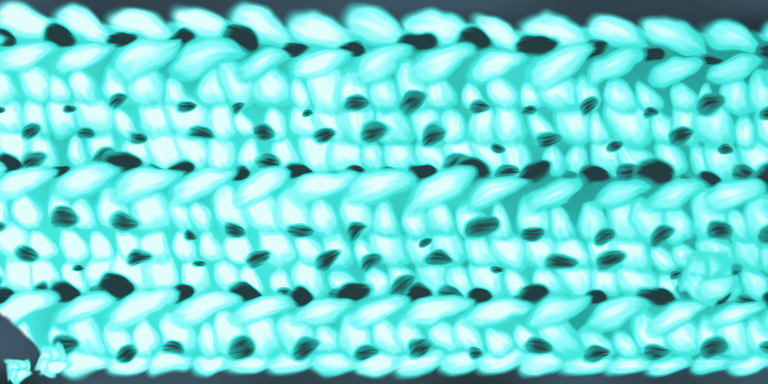
Give the GLSL for this texture, as a Shadertoy shader.

```glsl
// Turquoise crochet: three ridges of slanted stitches with plump loops between them.

const float PITCH = 2.0 / 13.0;        // width of one stitch
const float BAND = 0.328;              // distance between ridges
const vec2 YARN = vec2(0.37, 0.96);    // tone at strand edge and crest
const vec2 HOLE = vec2(0.28, -0.12);   // tone at deep gap edge and centre
const vec2 DIMPLE = vec2(0.34, 0.05);  // tone at shallow gap edge and centre

float hash(vec2 p) {
    vec3 q = fract(vec3(p.xyx) * 0.1031);
    q += dot(q, q.yzx + 33.33);
    return fract((q.x + q.y) * q.z);
}

float noise(vec2 p) {
    vec2 i = floor(p), f = fract(p);
    f = f * f * (3.0 - 2.0 * f);
    float low = mix(hash(i), hash(i + vec2(1, 0)), f.x);
    float high = mix(hash(i + vec2(0, 1)), hash(i + vec2(1, 1)), f.x);
    return mix(low, high, f.y);
}

vec2 rotate(vec2 p, float a) {
    float c = cos(a), s = sin(a);
    return vec2(c * p.x - s * p.y, s * p.x + c * p.y);
}

// Maps tone to colour, from deep gaps to pale highlights.
vec3 yarnColor(float t) {
    vec3 c = mix(vec3(0.14, 0.24, 0.25), vec3(0.15, 0.63, 0.60), smoothstep(0.0, 0.22, t));
    c = mix(c, vec3(0.27, 0.91, 0.87), smoothstep(0.18, 0.42, t));
    c = mix(c, vec3(0.54, 0.98, 0.98), smoothstep(0.46, 0.74, t));
    return mix(c, vec3(0.88, 1.0, 0.99), smoothstep(0.74, 0.98, t));
}

// Paints one tapered, arched strand; cloth holds tone and coverage.
void strand(inout vec2 cloth, vec2 p, vec2 center, float angle, vec2 size, vec2 tones, float seed) {
    vec2 d = p - center;
    vec2 q = rotate(d, -angle) / size;
    q.y = (q.y + 0.25 * q.x * q.x - 0.08) / max(0.4, 1.0 - 0.25 * q.x);
    float r = length(q);
    float cover = smoothstep(1.10, 0.72, r);
    float dome = max(0.0, 1.0 - r * r);
    float fibre = noise(vec2(q.x * 1.6 + q.y * 2.0, q.y * 4.0) + seed * 37.0) - 0.5;
    float light = dot(d, vec2(-0.7, 0.7)) * 1.7;
    float tone = mix(tones.x, tones.y, dome) + 0.14 * fibre + light;
    cloth = vec2(mix(cloth.x, tone, cover), max(cloth.y, cover));
}

// Repeats a strand along x, with jitter in place, slant and size.
void row(inout vec2 cloth, vec2 p, float y, float pitch, float shift,
         float angle, vec2 size, vec2 tones, float vary, float seed) {
    float nearest = floor(p.x / pitch - shift + 0.5);
    for (float i = -2.0; i <= 2.0; i++) {
        float id = nearest + i;
        vec2 key = vec2(id + 40.0, seed * 7.3);
        vec3 rnd = vec3(hash(key), hash(key + 19.7), hash(key + 53.1)) - 0.5;
        vec2 center = vec2((id + shift) * pitch, y) + vary * 0.045 * rnd.xy;
        strand(cloth, p, center, angle + vary * rnd.z,
               size * (1.0 + vary * rnd.y), tones, rnd.x + 0.5);
    }
}

// Winds a few strands around a centre.
void knot(inout vec2 cloth, vec2 p, vec2 center, float radius) {
    for (float i = 0.0; i < 5.0; i++) {
        float a = i * 1.26 + 0.4;
        vec2 offset = 0.5 * radius * vec2(cos(a), sin(a));
        strand(cloth, p, center + offset, a + 1.2, radius * vec2(0.85, 0.5), YARN, i);
    }
}

// Draws a ridge, its gaps and the loops hanging below it.
void band(inout vec2 cloth, vec2 p, float y, float seed) {
    for (float k = 2.0; k >= 0.0; k--) {
        float loopY = y - 0.108 - 0.083 * k;
        if (loopY < 0.1) continue;
        float key = seed + 3.0 * k;
        row(cloth, p, loopY, PITCH * 0.5, 0.3 * k, 2.05, vec2(0.064, 0.044), YARN, 0.6, key);
        row(cloth, p, loopY - 0.043, PITCH, 0.1 + 0.3 * k, 0.2, vec2(0.032, 0.020),
            DIMPLE, 1.0, key + 1.0);
    }
    row(cloth, p, y + 0.006, PITCH, 0.05, 0.1, vec2(0.046, 0.028), HOLE, 0.6, seed + 11.0);
    row(cloth, p, y - 0.034, PITCH, 0.46, 0.40, vec2(0.100, 0.039), YARN, 0.25, seed + 12.0);
}

void mainImage(out vec4 fragColor, in vec2 fragCoord) {
    vec2 uv = fragCoord / iResolution.y;

    // Sagging rows and a soft, uneven yarn outline.
    vec2 p = uv;
    p.y += 0.018 * uv.x * smoothstep(0.0, 0.4, uv.y);
    p += 0.022 * (vec2(noise(uv * 14.0), noise(uv * 14.0 + 71.0)) - 0.5);
    p += 0.008 * (vec2(noise(uv * 33.0), noise(uv * 33.0 + 29.0)) - 0.5);

    // Shadowed ground, lower border and top chain.
    float ground = smoothstep(0.03, 0.05, p.y) * smoothstep(0.965, 0.945, p.y);
    vec2 cloth = vec2(0.31, ground);
    row(cloth, p, 0.056, PITCH * 0.7, 0.2, 0.12, vec2(0.080, 0.036), YARN, 0.25, 2.0);
    row(cloth, p, 0.935, PITCH, 0.46, -0.38, vec2(0.104, 0.044), YARN, 0.2, 5.0);

    for (float b = 0.0; b < 3.0; b++) {
        band(cloth, p, 0.89 - BAND * b, 17.0 * b + 1.0);
    }

    // Rounded lower-left corner and loose knots.
    float leftEdge = 0.13 * smoothstep(0.25, 0.06, p.y) - 0.02;
    cloth.y *= smoothstep(leftEdge - 0.008, leftEdge + 0.008, p.x);
    knot(cloth, p, vec2(1.84, 0.30), 0.075);
    knot(cloth, p, vec2(0.05, 0.035), 0.035);
    knot(cloth, p, vec2(0.14, 0.06), 0.045);

    // Broad light falling from the left, with uneven dye.
    float glow = 0.09 * (1.0 - uv.x) + 0.20 * (noise(uv * 6.0) - 0.5);
    vec3 yarn = yarnColor(cloth.x + glow * smoothstep(0.1, 0.4, cloth.x));
    vec3 table = mix(vec3(0.14, 0.19, 0.21), vec3(0.33, 0.46, 0.55),
                     0.6 * noise(uv * vec2(4.0, 12.0)));
    fragColor = vec4(mix(table, yarn, cloth.y), 1.0);
}
```
